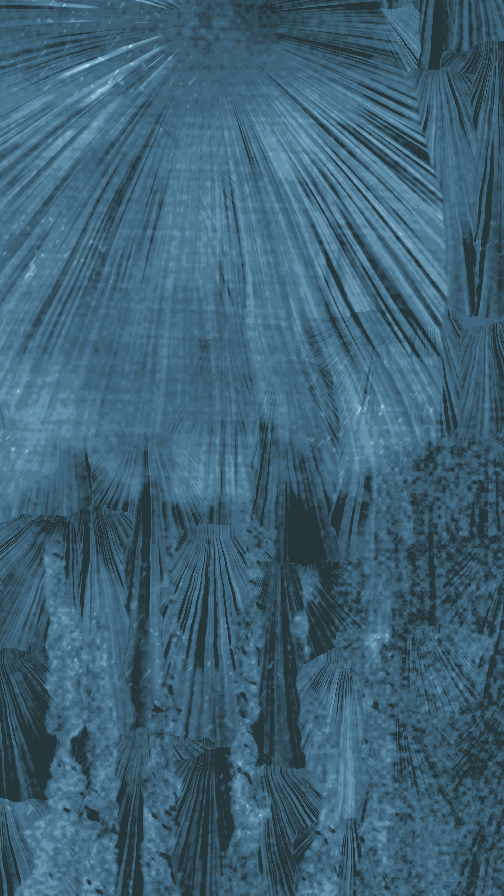
This texture is drawn by a Shadertoy shader. Its source:

```glsl
const vec3 ABYSS = vec3(0.145, 0.21, 0.23);
const vec3 SLATE = vec3(0.19, 0.30, 0.36);
const vec3 STEEL = vec3(0.23, 0.37, 0.445);
const vec3 OCEAN = vec3(0.245, 0.405, 0.505);
const vec3 FROST = vec3(0.295, 0.465, 0.565);
const vec3 PALE = vec3(0.39, 0.57, 0.67);
const vec3 GLINT = vec3(0.68, 0.85, 0.93);

const vec2 FAN_APEX = vec2(0.23, 0.975);
const float FAN_BEND = 0.25;
const float FAN_LINES = 64.0;
const vec2 PLUME_CELL = vec2(0.085, 0.25);
const float PLUME_LINES = 30.0;
const int STALKS = 6;
const float STALK_GAP = 0.073;
const float GRAIN_SCALE = 210.0;
const float CONTRAST = 1.35;
const float MID_TONE = 0.5;

float hash(vec2 p) {
    vec3 q = fract(p.xyx * 0.1031);
    q += dot(q, q.yzx + 33.33);
    return fract((q.x + q.y) * q.z);
}

float noise(vec2 p) {
    vec2 i = floor(p), f = fract(p);
    f = f * f * (3.0 - 2.0 * f);
    return mix(mix(hash(i), hash(i + vec2(1, 0)), f.x),
               mix(hash(i + vec2(0, 1)), hash(i + vec2(1, 1)), f.x), f.y);
}

float fbm(vec2 p) {
    float sum = 0.0, amp = 0.5;
    for (int i = 0; i < 4; i++) {
        sum += amp * noise(p);
        p = mat2(1.6, 1.2, -1.2, 1.6) * p + 7.3;
        amp *= 0.5;
    }
    return sum;
}

// Fine ridges and dark grooves running along lines of constant "across"
float needles(float across, float along, float seed) {
    float ridge = noise(vec2(across, along * 5.0) + seed)
                + 0.8 * noise(vec2(across * 2.1, along * 11.0) + seed) - 0.9;
    float groove = smoothstep(0.5, 0.75, noise(vec2(across * 1.4, along * 6.0) + seed + 31.0));
    float patches = smoothstep(0.4, 0.65, noise(vec2(across * 0.12, along * 8.0) + seed + 57.0));
    return 0.32 * ridge - 0.5 * groove * patches + 0.06;
}

// Great fan spreading down from the top
float fanTone(vec2 p) {
    vec2 d = p - FAN_APEX;
    float r = length(d);
    float angle = atan(d.x, -d.y);
    float across = angle * (1.0 + FAN_BEND * r) + 0.025 * noise(p * 9.0);
    float clear = smoothstep(0.0006, 0.0025, r / FAN_LINES);
    float strength = mix(0.6, 1.2, smoothstep(-0.1, 0.6, angle));
    float tone = 0.65 + strength * clear * needles(across * FAN_LINES, r, 3.0);
    tone += 0.7 * (fbm(p * vec2(7.0, 5.0)) - 0.47);
    tone += 0.12 * (noise(p * vec2(14.0, 230.0) + p.yx * 9.0) - 0.5);
    tone -= 0.25 * smoothstep(0.85, 1.0, p.y);
    // Bright slivers close to the apex
    float sliver = smoothstep(0.66, 0.86, noise(vec2(across * 24.0, r * 14.0) + 83.0));
    float near = smoothstep(0.02, 0.06, r) * smoothstep(0.3, 0.12, r);
    return tone + 0.6 * sliver * near * smoothstep(-0.5, -1.0, angle)
                + 0.3 * smoothstep(0.07, 0.0, r) * noise(p * 120.0);
}

// Feathers: every point belongs to the closest apex above it
float plumeTone(vec2 p) {
    vec2 q = p + 0.03 * (vec2(fbm(p * 24.0), fbm(p * 24.0 + 40.0)) - 0.47);
    vec2 cell = floor(q / PLUME_CELL), best = vec2(0), id = vec2(0);
    float first = 99.0, second = 99.0;
    for (int j = 0; j <= 2; j++)
    for (int i = -2; i <= 2; i++) {
        vec2 c = cell + vec2(i, j);
        vec2 d = q - (c + vec2(hash(c), hash(c + 19.0))) * PLUME_CELL;
        float score = 3.2 * abs(d.x) + abs(d.y) + 30.0 * max(d.y, 0.0);
        if (score < first) {
            second = first;
            first = score;
            best = d;
            id = c;
        } else second = min(second, score);
    }
    // Barbs follow the unwarped position so that they stay straight
    best += 0.8 * (p - q);
    float down = max(-best.y, 0.0) + 0.05;
    float lean = 0.7 * (hash(id + 5.0) - 0.5);
    float spread = pow(down, 1.2);
    float across = (best.x + lean * down) / spread;
    float clear = smoothstep(0.0004, 0.0016, spread / PLUME_LINES);
    float facet = smoothstep(-0.005, 0.005, best.x) - 0.5;
    float tone = 0.37 + 0.36 * (hash(id + 71.0) - 0.5);
    tone += 0.3 * facet * (hash(id + 43.0) - 0.4);
    tone += 1.15 * clear * needles(across * PLUME_LINES, down, hash(id) * 90.0);
    tone += 0.7 * (fbm(p * vec2(16.0, 7.0)) - 0.47);
    return mix(0.42, tone, smoothstep(0.0, 0.01, second - first));
}

// Rough upright ribs of rime: x is coverage, y is tint
vec2 stalks(vec2 p, float grain) {
    float cover = 0.0, tint = 0.0;
    for (int i = 0; i < STALKS; i++) {
        float k = float(i);
        float x = STALK_GAP * (k + 0.45 + 0.5 * hash(vec2(k, 3.0)));
        x += 0.03 * (noise(vec2(p.y * 7.0, k * 5.0)) - 0.5);
        float top = 0.3 + 0.22 * hash(vec2(k, 11.0));
        float width = 0.004 + 0.006 * hash(vec2(k, 23.0)) + 0.012 * (1.0 - p.y / top);
        width += 0.045 * (fbm(vec2(p.x * 34.0, p.y * 30.0) + k) - 0.47);
        float body = smoothstep(0.004, -0.004, abs(p.x - x) - width);
        body *= smoothstep(top, top - 0.035, p.y + 0.03 * grain);
        cover = max(cover, body);
        tint += body * 0.15 * (hash(vec2(k, 37.0)) - 0.5);
    }
    return vec2(cover, tint);
}

vec3 iceColour(float t) {
    vec3 c = mix(ABYSS, SLATE, smoothstep(0.04, 0.24, t));
    c = mix(c, STEEL, smoothstep(0.24, 0.40, t));
    c = mix(c, OCEAN, smoothstep(0.40, 0.56, t));
    c = mix(c, FROST, smoothstep(0.56, 0.74, t));
    c = mix(c, PALE, smoothstep(0.78, 1.05, t));
    return mix(c, GLINT, smoothstep(1.1, 1.6, t));
}

void mainImage(out vec4 fragColor, in vec2 fragCoord) {
    vec2 p = fragCoord / iResolution.y;
    float grain = fbm(p * GRAIN_SCALE) - 0.47;
    float rough = fbm(p * 13.0) - 0.47;

    // Feathers darken toward the foot, most of all on the left
    float plume = plumeTone(p);
    float tone = plume - 0.14 * smoothstep(0.45, 0.15, p.y) * smoothstep(0.5, 0.1, p.x);

    // Granular sheet at lower right
    float sheet = smoothstep(0.39, 0.43, p.x + 0.15 * rough) * smoothstep(0.56, 0.5, p.y + 0.15 * rough);
    tone = mix(tone, 0.4 + 0.9 * grain + 0.5 * rough, 0.6 * sheet);

    // Ribs with pits and a ragged crust
    vec2 rib = stalks(p, grain);
    float pits = smoothstep(0.76, 0.9, noise(p * 125.0 + p.yx * 40.0)) * smoothstep(0.5, 0.7, noise(p * 17.0));
    float crust = 0.63 + rib.y + 0.6 * grain + 0.9 * (fbm(p * vec2(60.0, 25.0)) - 0.47) - 0.5 * pits;
    tone = mix(tone, crust, 0.85 * rib.x);

    // The fan ends at a curved seam on the right and fades out below
    float seam = 0.5 - 0.6 * (p.y - 0.65) * (p.y - 0.65) + 0.03 * rough;
    float fan = smoothstep(0.003, -0.003, p.x - seam) * smoothstep(0.45, 0.55, p.y + 0.3 * rough);
    float sprigs = smoothstep(0.45, 0.6, fbm(p * 6.0 + 3.0)) * smoothstep(0.12, 0.3, p.x);
    tone = mix(tone, fanTone(p) + 0.5 * sprigs * (plume - 0.37), fan);

    // Overall grain, scattered glints and final contrast
    tone += 0.3 * grain;
    vec2 tilted = mat2(0.8, 0.6, -0.6, 0.8) * p;
    tone += 0.3 * smoothstep(0.8, 0.95, noise(tilted * vec2(230.0, 130.0))) * smoothstep(0.55, 0.8, noise(p * 11.0 + 9.0));
    fragColor = vec4(iceColour(MID_TONE + CONTRAST * (tone - MID_TONE)), 1.0);
}
```
